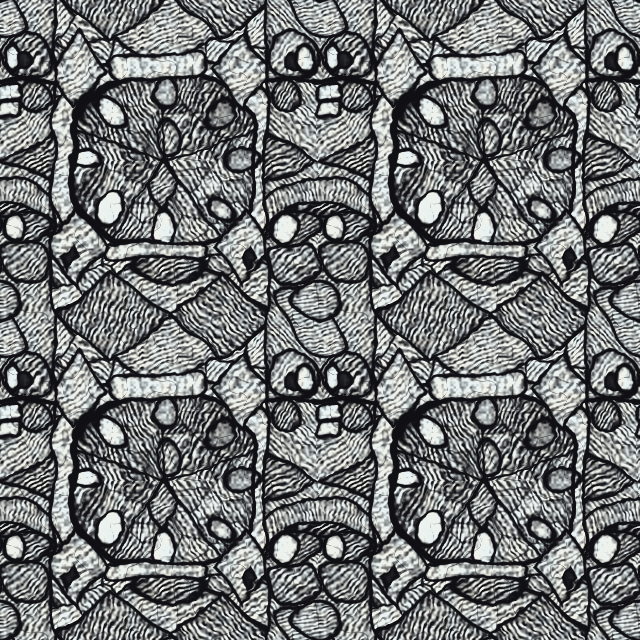
Give the GLSL for this pattern, as a WebGL 1 fragment shader.

```glsl
precision highp float;
// Carved stone ornament: a ringed medallion beside a column of paired cells.
// Distance shapes are painted in order over cracked ground, each with a dark
// outline, a shaded rim and its own direction of strokes.

#define REPEATS 2.
#define LINE .0052
#define WOBBLE .026
#define GRAIN .92
#define SPECKLE .62
#define COLUMN .168
#define INK vec3(.06, .06, .08)
#define PAPER vec3(.93, .95, .93)
#define TAU 6.2831853

uniform vec2 u_resolution;

vec2 tile, bent;         // place in one repeat (y down), plain and wobbled
float shade, soft;       // tone painted so far, edge smoothing
float drift, fine;       // noise that bends and breaks the strokes

float hash(vec2 p) { return fract(sin(dot(p, vec2(127.1, 311.7))) * 4375.85); }

// Value noise that wraps after n cells
float noise(vec2 p, float n) {
  vec2 i = floor(p * n) + .5, f = fract(p * n);
  f = f * f * (3. - 2. * f);
  vec2 a = mod(i, n), b = mod(i + 1., n);
  return mix(mix(hash(a), hash(vec2(b.x, a.y)), f.x),
             mix(hash(vec2(a.x, b.y)), hash(b), f.x), f.y);
}

// Wrapping cells: distance to a crack, random tone
vec2 facets(vec2 p, float n) {
  vec2 i = floor(p * n), f = fract(p * n);
  float near = 9., second = 9., id = 0.;
  for (int y = -1; y <= 1; y++) for (int x = -1; x <= 1; x++) {
    vec2 g = vec2(float(x), float(y)), cell = mod(i + g + .5, n);
    float d = length(g + vec2(hash(cell), hash(cell + 37.)) - f);
    if (d < near) { second = near; near = d; id = hash(cell + 71.); }
    else second = min(second, d);
  }
  return vec2((second - near) / n, id);
}

vec2 at(float x, float y) { return fract(bent - vec2(x, y) + .5) - .5; }
vec2 pair(float x, float y) {
  vec2 q = at(0., y);
  return vec2(abs(q.x) - x, q.y);
}

float oval(vec2 q, float a, float b) { return (length(q / vec2(a, b)) - 1.) * min(a, b); }
float rhomb(vec2 q, float a, float b) {
  return (abs(q.x) / a + abs(q.y) / b - 1.) * a * b / length(vec2(a, b));
}
float slab(vec2 q, float a, float b, float r) {
  vec2 d = abs(q) - vec2(a, b) + r;
  return length(max(d, 0.)) + min(max(d.x, d.y), 0.) - r;
}

// Whole stroke counts stay continuous between repeats
float strokes(float kx, float ky) {
  vec2 k = floor(1.35 * vec2(kx, ky));
  return GRAIN * sin(TAU * dot(tile, k) + 11. * drift + 4. * fine) * (.2 + .6 * fine);
}

void line(float d, float w) { shade *= smoothstep(w - soft, w + soft, abs(d)); }

void smoothStone(float d, float tone) {
  float body = tone * mix(.65, 1., smoothstep(0., .025, -d));
  shade = mix(shade, body, smoothstep(soft, -soft, d));
  line(d, LINE);
}

void stone(float d, float tone, float kx, float ky) {
  smoothStone(d, tone + strokes(kx, ky) * (1.25 - tone));
}

void medallion() {
  stone(slab(at(.51, .5), .345, .3, .2), .82, 18., 31.);
  vec2 q = at(.515, .5);
  float rim = slab(q, .28, .258, .19), inside = smoothstep(soft, -soft, rim);
  stone(rim, .52, 42., q.x * q.y > 0. ? -23. : 21.);
  // Shards and spokes
  vec2 shard = facets(bent, 13.);
  shade += inside * .4 * (shard.y - .5);
  shade *= mix(1., smoothstep(0., .011, shard.x), .6 * inside);
  stone(oval(at(.53, .425), .04, .055), .62, 36., 28.);
  stone(rhomb(at(.515, .57), .05, .09), .6, 31., 40.);
  if (rim < 0.) line(sin(2.5 * atan(q.y, q.x) + .8) * length(q) * .4, .004);
  // Pale teeth, brightest at the left and below
  for (int i = 0; i < 8; i++) {
    float a = float(i) * TAU / 8., r = hash(vec2(float(i), 5.));
    vec2 n = vec2(cos(a), sin(a)), t = q - n * vec2(.245, .212);
    t = vec2(dot(t, n), dot(t, vec2(-n.y, n.x)));
    smoothStone(oval(t, .045 + .015 * r, .027 + .012 * r), .95 - .35 * n.x + .2 * n.y);
  }
  line(rim, q.x < 0. ? .011 : .007);
  // Capsules above and below
  stone(slab(at(.495, .208), .15, .038, .03), .9, 27., 6.);
  stone(oval(at(.53, .835), .11, .045), .42, 20., 44.);
  stone(slab(at(.48, .785), .16, .027, .025), .85, 14., 22.);
}

void column() {
  vec2 c = at(0., .5);
  float side = sign(c.x), wall = abs(c.x) - COLUMN;
  stone(wall, .62, 38. * side, 36.);
  // Round pair, ledge and small blocks
  stone(oval(pair(.083, .175), .079, .076), .6 - .12 * side, 33., 26.);
  smoothStone(oval(pair(.075, .195), .03, .026), .1);
  smoothStone(oval(pair(.042, .185), .024, .045), 1.1);
  line(max(abs(c.y + .245), wall), .008);
  stone(oval(pair(.105, .31), .053, .05), .48, 41., 33.);
  smoothStone(slab(at(.025, .291), .033, .025, .012), 1.1);
  smoothStone(slab(at(.025, .343), .028, .024, .012), 1.);
  // Crossed bands and arches
  stone(max(rhomb(pair(COLUMN, .495), .16, .08), wall), .44, 30., 37.);
  float arch = c.y - .09 - 2.4 * c.x * c.x;
  stone(max(abs(arch - .055) - .035, wall), .26, 24., 40.);
  stone(max(abs(arch) - .04, wall), .64, 47. * side, 20.);
  // Lower pairs, pale spots to the left
  stone(oval(pair(.08, .71), .076, .05), .44, 29., 41.);
  smoothStone(oval(at(-.113, .71), .037, .044), 1.1);
  smoothStone(oval(at(.043, .71), .035, .044), 1.1);
  stone(slab(pair(.083, .82), .079, .06, .05), .53, 26., 39.);
  // Interlocked lobes, the lower one leaning
  vec2 lean = at(-.035, 1.);
  lean.x -= .6 * lean.y;
  stone(slab(lean, .075, .11, .06), .67, 19., 58.);
  stone(oval(at(-.015, .937), .082, .053), .66, 12., 61.);
}

void main() {
  tile = fract(gl_FragCoord.xy / u_resolution * vec2(REPEATS, -REPEATS));
  soft = max(.003, REPEATS / u_resolution.y);
  drift = noise(tile, 13.);
  fine = noise(tile, 61.);
  bent = tile + WOBBLE * (vec2(drift, noise(tile + .37, 11.)) - .5) + .007 * (fine - .5);
  // Cracked ground, lozenge and leaves
  vec2 ground = facets(bent, 8.);
  shade = .53 + .3 * ground.y + .7 * strokes(ground.y > .5 ? 34. : -28., 38.);
  shade *= smoothstep(0., .013, ground.x);
  stone(rhomb(at(.52, .99), .36, .23), .65, 22., 45.);
  stone(rhomb(at(.35, .99), .18, .14), .48, 44., 16.);
  stone(rhomb(at(.69, .99), .17, .13), .48, 35., -32.);
  medallion();
  // Corner stones and hollows
  stone(rhomb(abs(at(.5, .495)) - vec2(.26, .275), .095, .12), .74, 21., 29.);
  smoothStone(rhomb(abs(at(.5, .81)) - vec2(.28, 0.), .02, .034), .08);
  column();
  // Worn speckle and hairline cracks
  shade += SPECKLE * (noise(tile, 128.) - .5) * smoothstep(0., .3, shade);
  shade *= mix(.6, 1., smoothstep(0., .04, abs(noise(bent, 19.) - .5)));
  float v = clamp(shade * 1.06, 0., 1.);
  v = mix(v, smoothstep(0., 1., v), .3);
  vec3 tint = .05 * (noise(tile, 29.) - .55) * vec3(1., 0., -1.);
  gl_FragColor = vec4(mix(INK, PAPER, v) + tint * v, 1.);
}
```
